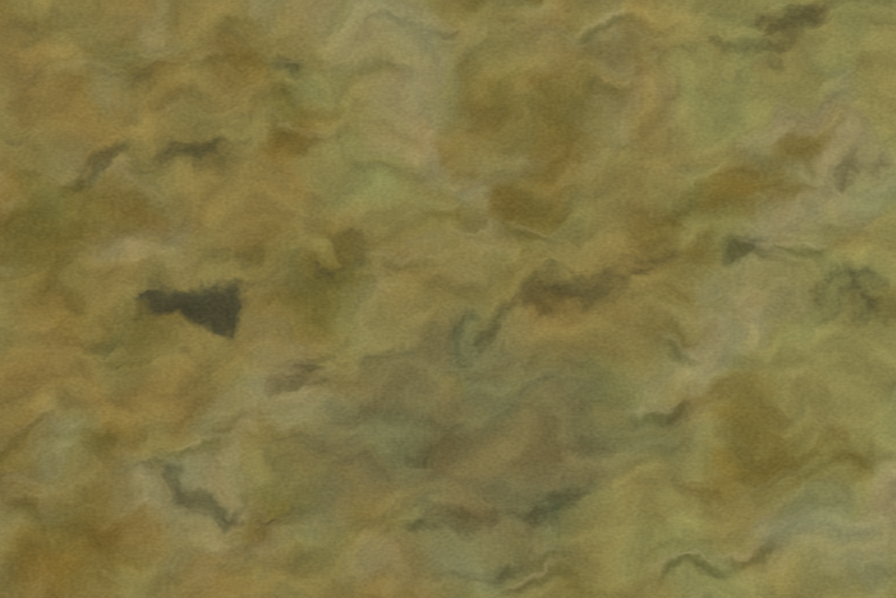
This texture is drawn by a Shadertoy shader. Its source:

```glsl
// Weathered ochre and olive stone with grey stains, dark hollows and thin pale ridges.

vec2 hash2(vec2 p) {
    vec3 q = fract(p.xyx * vec3(0.1031, 0.1030, 0.0973));
    q += dot(q, q.yzx + 33.33);
    return fract((q.xx + q.yz) * q.zy);
}

float corner(vec2 cell, vec2 offset, vec2 f) {
    return dot(2.0 * hash2(cell + offset) - 1.0, f - offset);
}

float gradientNoise(vec2 p) {
    vec2 cell = floor(p), f = fract(p);
    vec2 u = f * f * f * (f * (f * 6.0 - 15.0) + 10.0);
    vec2 e = vec2(0.0, 1.0);
    return mix(mix(corner(cell, e.xx, f), corner(cell, e.yx, f), u.x),
               mix(corner(cell, e.xy, f), corner(cell, e.yy, f), u.x), u.y);
}

float fbm(vec2 p) {
    float sum = 0.0, amplitude = 0.55;
    for (int i = 0; i < 5; i++) {
        sum += amplitude * gradientNoise(p);
        p = mat2(1.6, 1.2, -1.2, 1.6) * p + 17.3;
        amplitude *= 0.52;
    }
    return sum;
}

vec2 turn(vec2 p, float angle) {
    float c = cos(angle), s = sin(angle);
    return vec2(c * p.x + s * p.y, c * p.y - s * p.x);
}

// Soft elliptical blob, 1 at its centre
float blob(vec2 p, vec2 centre, vec2 radius, float angle) {
    vec2 d = turn(p - centre, angle) / radius;
    return exp(-dot(d, d));
}

void mainImage(out vec4 fragColor, in vec2 fragCoord) {
    vec2 p = fragCoord / iResolution.y;
    float aspect = iResolution.x / iResolution.y;
    vec2 warped = p + 0.12 * vec2(fbm(p * 6.0 + 3.0), fbm(p * 6.0 + 51.0));
    vec2 streak = turn(warped, 0.22);

    // Broad drift from ochre on the left to olive on the right
    float drift = 0.5 * (p.x - 0.55 * aspect) + 1.1 * fbm(p * 2.5 + 8.0);
    vec3 color = mix(vec3(0.525, 0.465, 0.26), vec3(0.54, 0.515, 0.305),
                     smoothstep(-0.3, 0.3, drift));

    // Pale dusty areas and brown stains
    float dust = smoothstep(-0.02, 0.25, fbm(warped * 3.5 + 20.0));
    color = mix(color, vec3(0.57, 0.535, 0.385), 0.75 * dust);
    float stain = smoothstep(0.0, 0.28, fbm(streak * vec2(3.5, 6.0) + 40.0)
                             + 0.05 - 0.06 * p.x);
    color = mix(color, vec3(0.43, 0.37, 0.16), 0.75 * stain);

    // Grey patch low in the middle, with ragged borders
    float patchShape = blob(p, vec2(0.54 * aspect, 0.22), vec2(0.32, 0.25), -0.5);
    float grey = smoothstep(0.25, 0.85, patchShape + 1.3 * fbm(warped * 5.0 + 70.0));
    color = mix(color, vec3(0.445, 0.425, 0.285), 0.8 * grey);

    // Dark slanted blotches and one deeper hollow on the left
    float blotch = smoothstep(0.13, 0.36, fbm(streak * vec2(4.5, 8.5) + 60.0) + 0.08 * grey);
    float hollow = blob(warped, vec2(0.22 * aspect, 0.49), vec2(0.1, 0.038), 0.15);
    hollow = smoothstep(0.25, 0.75, hollow + 0.8 * fbm(streak * vec2(14.0, 22.0)));
    color = mix(color, vec3(0.32, 0.30, 0.185), 0.75 * blotch);
    color = mix(color, vec3(0.27, 0.255, 0.18), 0.85 * hollow);

    // Thin curved ridges, lit on top and shaded below
    float ridge = 0.0, shade = 0.0;
    for (int i = 0; i < 18; i++) {
        float id = float(i);
        vec2 place = hash2(vec2(id * 7.0 + 2.0, 13.0));
        vec2 form = hash2(vec2(id * 5.0 + 1.0, 41.0));
        vec2 d = turn(warped - place * vec2(aspect, 1.0), mix(-0.35, 0.5, form.x));
        float halfLength = mix(0.03, 0.11, form.y);
        d.y += 0.006 * sin(d.x * 35.0 + id);
        float fade = 1.0 - smoothstep(0.2, 1.0, abs(d.x) / halfLength);
        float top = d.y / 0.005, under = (d.y + 0.015) / 0.011;
        float strength = fade * mix(0.35, 1.0, place.x * form.x + 0.3 * form.y);
        ridge = max(ridge, strength * exp(-top * top));
        shade = max(shade, strength * exp(-under * under));
    }
    color = mix(color, vec3(0.35, 0.33, 0.18), 0.6 * shade);
    color = mix(color, vec3(0.62, 0.57, 0.40), 0.6 * ridge);

    // Mottling, slight hue shifts and fine grain
    color *= 1.0 + 0.36 * fbm(streak * vec2(11.0, 19.0) + 90.0);
    color += vec3(0.06, -0.03, -0.05) * fbm(warped * 7.0 + 110.0);
    color += 0.045 * gradientNoise(p * vec2(130.0, 190.0));

    fragColor = vec4(clamp(color, 0.0, 1.0), 1.0);
}
```
